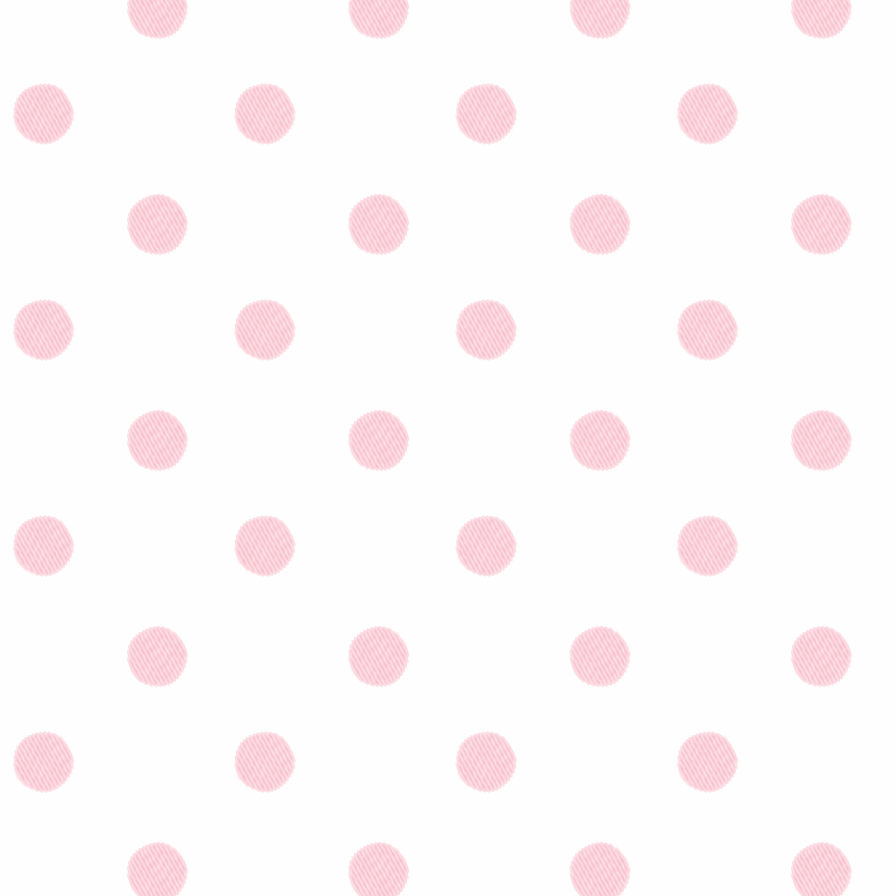
Reproduce this pattern procedurally as a WebGL 2 fragment shader.

```glsl
#version 300 es
precision highp float;
// Staggered pale pink woven dots with fine diagonal twill on white cloth.

uniform vec2 u_resolution;
out vec4 fragColor;

const vec2 PITCH = vec2(0.2470, 0.2411);      // spacing of each dot lattice
const vec2 LATTICE_A = vec2(0.0483, 0.1497);  // centre of the first dot
const vec2 LATTICE_B = vec2(0.1754, 0.0260);  // centre of the first offset dot
const float RADIUS = 0.0336;
const float RIM_WIDTH = 0.0045;               // thinner dye near the edge
const float FRAY = 0.0007;                    // how far threads break the edge
const float WOBBLE = 0.0004;                  // slow unevenness of the outline
const vec2 RIB_NORMAL = vec2(0.875, 0.484);   // unit vector across the twill
const float RIB_PITCH = 0.0044;
const float STITCH_LENGTH = 0.0110;
const vec3 CLOTH = vec3(0.998);
const vec3 PINK_DEEP = vec3(0.972, 0.755, 0.800);
const vec3 PINK_LIGHT = vec3(0.988, 0.885, 0.908);
const vec3 PINK_RIM = vec3(0.990, 0.895, 0.912);
const float TAU = 6.2831853;

float hash(float n) {
    return fract(sin(n * 91.345) * 4373.13);
}

// Offset from the nearest dot centre of a lattice.
vec2 nearestDot(vec2 p, vec2 origin) {
    vec2 q = p - origin;
    return q - PITCH * round(q / PITCH);
}

// Layered sines: soft, uneven dye within a dot, about -1 to 1.
float mottle(vec2 d, float seed) {
    float broad = sin(d.x * 170.0 + seed) * sin(d.y * 140.0 - seed * 1.7);
    float fine = sin(d.x * 520.0 - d.y * 310.0 + seed * 2.3);
    return 0.65 * broad + 0.35 * fine;
}

// Lays one lattice of woven dots over the cloth.
vec3 addDots(vec3 base, vec2 p, vec2 origin, float seed, float pixel) {
    vec2 d = nearestDot(p, origin);

    // Twill ribs, each with its own stitch phase along the thread.
    float across = dot(d, RIB_NORMAL) / RIB_PITCH;
    float along = dot(d, vec2(-RIB_NORMAL.y, RIB_NORMAL.x)) / STITCH_LENGTH;
    float thread = hash(floor(across) + seed);
    float stitch = sin(TAU * (along + thread));
    float detail = 1.0 - smoothstep(0.45, 0.9, pixel / RIB_PITCH);
    float rib = cos(TAU * (across + 0.04 * sin(TAU * along))) * detail;

    // Slightly frayed round outline.
    float angle = atan(d.y, d.x);
    float outline = WOBBLE * sin(angle * 5.0 + seed) + FRAY * rib;
    float dist = length(d) - RADIUS - outline;
    float soft = max(pixel, 0.0012);
    float cover = 1.0 - smoothstep(-soft, soft, dist);

    // Dye colour: ribs, broken stitches, mottling and a paler rim.
    float light = 0.48 + 0.36 * rib + 0.10 * stitch * detail;
    light += 0.10 * mottle(d, seed);
    vec3 dye = mix(PINK_DEEP, PINK_LIGHT, clamp(light, 0.0, 1.0));
    float rim = smoothstep(-RIM_WIDTH, 0.0, dist);
    dye = mix(dye, PINK_RIM, 0.65 * rim);
    return mix(base, dye, cover);
}

void main() {
    vec2 p = gl_FragCoord.xy / u_resolution.y;
    float pixel = 1.0 / u_resolution.y;

    vec3 color = addDots(CLOTH, p, LATTICE_A, 2.0, pixel);
    color = addDots(color, p, LATTICE_B, 7.0, pixel);
    fragColor = vec4(color, 1.0);
}
```
